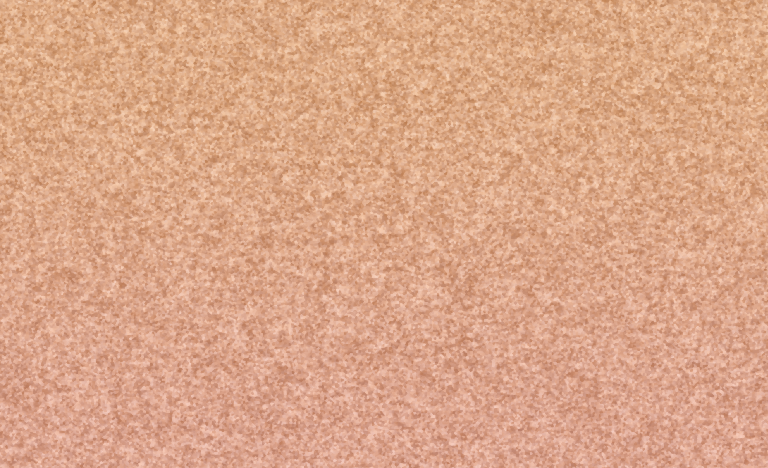
Write a WebGL 1 fragment shader that draws this texture.

```glsl
precision highp float;
// Fine sandy grain in peach, fading from warm orange at the top to pink at the bottom.

uniform vec2 u_resolution;

// Base colours of the vertical fade
const vec3 PINK_BOTTOM = vec3(0.862, 0.642, 0.558);
const vec3 PEACH_TOP = vec3(0.866, 0.666, 0.522);

// Colour change for one step of tone, and for one step of hue
const vec3 LIGHT_STEP = vec3(0.040, 0.060, 0.068);
const vec3 DARK_STEP = vec3(0.050, 0.062, 0.070);
const vec3 HUE_STEP = vec3(0.004, -0.006, -0.020);

// Cells per canvas height; clumps are wider than tall
const vec2 GRAIN_CELLS = vec2(196.0, 204.0);
const vec2 CLUMP_CELLS = vec2(78.0, 98.0);

const float GRAIN_CONTRAST = 3.1;
const float CLUMP_CONTRAST = 2.2;
const float HUE_CONTRAST = 2.6;
const float MOTTLE_CONTRAST = 0.04;
const float CELL_SHARPNESS = 7.0;

// Three random values from 0 to 1 for each cell
vec3 hash3(vec2 cell) {
  vec3 p = fract(cell.xyx * vec3(0.1031, 0.1030, 0.0973));
  p += dot(p, p.yxz + 33.33);
  return fract((p.xxy + p.yzz) * p.zyx);
}

// Cellular noise with soft borders: x is tone, y is hue, both centred on 0
vec2 softCells(vec2 p) {
  vec2 home = floor(p);
  vec2 sum = vec2(0.0);
  float total = 0.0;
  for (int j = -1; j <= 1; j++) {
    for (int i = -1; i <= 1; i++) {
      vec2 cell = home + vec2(float(i), float(j));
      vec3 seed = hash3(cell + 17.0);
      vec3 shade = hash3(cell + 421.0);
      vec2 offset = cell + seed.xy - p;
      float weight = exp(-CELL_SHARPNESS * dot(offset, offset));
      sum += weight * (shade.xy - 0.5);
      total += weight;
    }
  }
  return sum / max(total, 0.00001);
}

// Broad, faint unevenness from layered sines
float mottle(vec2 p) {
  return sin(p.x * 9.0 + 2.0 * sin(p.y * 7.0))
       + sin(p.y * 23.0 + 1.5 * sin(p.x * 11.0 + 1.0));
}

void main() {
  vec2 p = gl_FragCoord.xy / u_resolution.y;

  // Small grains gathered into slightly larger clumps
  vec2 grain = softCells(p * GRAIN_CELLS);
  vec2 clump = softCells(p * CLUMP_CELLS + 90.0);
  float tone = GRAIN_CONTRAST * grain.x + CLUMP_CONTRAST * clump.x
             + MOTTLE_CONTRAST * mottle(p);
  float hue = HUE_CONTRAST * (grain.y + 0.3 * clump.y);

  // Tone and hue shift the vertical fade
  vec3 color = mix(PINK_BOTTOM, PEACH_TOP, smoothstep(0.0, 0.9, p.y));
  color += max(tone, 0.0) * LIGHT_STEP + min(tone, 0.0) * DARK_STEP;
  color += hue * HUE_STEP;

  gl_FragColor = vec4(clamp(color, 0.0, 1.0), 1.0);
}
```
